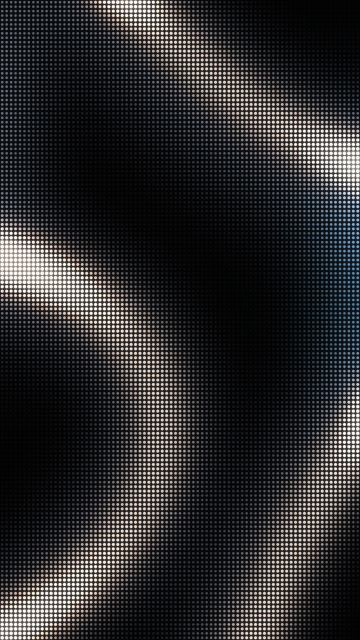
This background is drawn by a Shadertoy shader. Its source:

```glsl
const float COLUMNS = 81.0;
const int STEPS = 28;
const vec3 WARM_WHITE = vec3(1.0, 0.90, 0.81);
const vec3 SLATE_BLUE = vec3(0.31, 0.34, 0.39);
const vec3 TEAL = vec3(0.24, 0.36, 0.44);

float bell(float x, float width) {
    return exp(-x * x / (width * width));
}

float ellipseGlow(vec2 p, vec2 center, vec2 radii) {
    vec2 q = (p - center) / radii;
    return exp(-dot(q, q));
}

vec2 cubic(vec2 a, vec2 b, vec2 c, vec2 d, float t) {
    float s = 1.0 - t;
    return s * s * s * a + 3.0 * s * s * t * b + 3.0 * s * t * t * c + t * t * t * d;
}

// Returns signed distance (positive on the left) and position along the curve.
vec2 curveDistance(vec2 p, vec2 a, vec2 b, vec2 c, vec2 d) {
    vec2 nearest = vec2(1e3, 0.0);
    vec2 start = a;
    for (int i = 1; i <= STEPS; i++) {
        vec2 end = cubic(a, b, c, d, float(i) / float(STEPS));
        vec2 along = end - start;
        vec2 offset = p - start;
        float h = clamp(dot(offset, along) / dot(along, along), 0.0, 1.0);
        float dist = length(offset - along * h);
        if (dist < abs(nearest.x)) {
            float side = along.x * offset.y - along.y * offset.x;
            nearest = vec2(side < 0.0 ? -dist : dist, (float(i - 1) + h) / float(STEPS));
        }
        start = end;
    }
    return nearest;
}

// A warm core with hot ends, inside a cool skirt of uneven width.
vec3 ribbon(vec2 curve, float width, vec2 skirt, vec2 endHeat) {
    float heat = 0.47 + endHeat.x * bell(curve.y, 0.17) + endHeat.y * bell(1.0 - curve.y, 0.17);
    vec3 spread = width * vec3(1.07, 1.0, 0.94);
    vec3 core = exp(-pow(abs(vec3(curve.x)) / spread, vec3(2.2)));
    float halo = bell(curve.x, curve.x > 0.0 ? skirt.x : skirt.y);
    return WARM_WHITE * core * heat + SLATE_BLUE * halo * (0.9 - 0.6 * core.g);
}

vec3 lightField(vec2 p) {
    vec2 upper = curveDistance(p, vec2(0.324, 1.824), vec2(0.475, 1.674),
                               vec2(0.699, 1.407), vec2(1.065, 1.303));
    vec2 bend = curveDistance(p, vec2(-0.046, 1.070), vec2(0.605, 0.915),
                              vec2(0.615, 0.296), vec2(-0.046, -0.005));
    vec2 lower = curveDistance(p, vec2(1.065, 0.644), vec2(0.914, 0.458),
                               vec2(0.775, 0.227), vec2(0.690, -0.051));
    vec3 light = ribbon(upper, 0.070, vec2(0.15, 0.23), vec2(0.6, 0.5));
    light += ribbon(bend, 0.074, vec2(0.15, 0.18), vec2(0.65, 0.4));
    light += ribbon(lower, 0.074, vec2(0.13, 0.19), vec2(0.5, 0.05));

    // Cool light spilling in from the sides
    light += SLATE_BLUE * 0.75 * ellipseGlow(p, vec2(-0.02, 1.48), vec2(0.16, 0.5));
    light += TEAL * 0.8 * ellipseGlow(p, vec2(1.04, 1.02), vec2(0.18, 0.38));
    return light;
}

float roundDot(vec2 cell, float radius, float blur) {
    return 1.0 - smoothstep(radius - blur, radius + blur, length(cell));
}

void mainImage(out vec4 fragColor, in vec2 fragCoord) {
    vec2 p = fragCoord / iResolution.x;
    vec2 grid = p * COLUMNS;
    vec2 cell = fract(grid) - 0.5;
    vec3 light = lightField((floor(grid) + 0.5) / COLUMNS);
    float level = clamp(dot(light, vec3(0.3, 0.5, 0.2)), 0.0, 1.0);

    // Brighter lamps swell and bleed into the gaps
    float blur = max(0.16, 0.7 * COLUMNS / iResolution.x);
    float lamp = roundDot(cell, mix(0.24, 0.42, level), blur);
    vec3 lampColor = min(light * (1.85 - 0.5 * level), vec3(0.98, 0.965, 0.945));
    vec3 haze = light * (0.15 + 0.32 * level * level);
    haze += vec3(0.0, 0.03, 0.06) * ellipseGlow(p, vec2(1.04, 1.05), vec2(0.12, 0.3));

    vec3 color = vec3(0.008, 0.008, 0.011) + mix(haze, lampColor, lamp);
    fragColor = vec4(clamp(color, 0.0, 1.0), 1.0);
}
```
